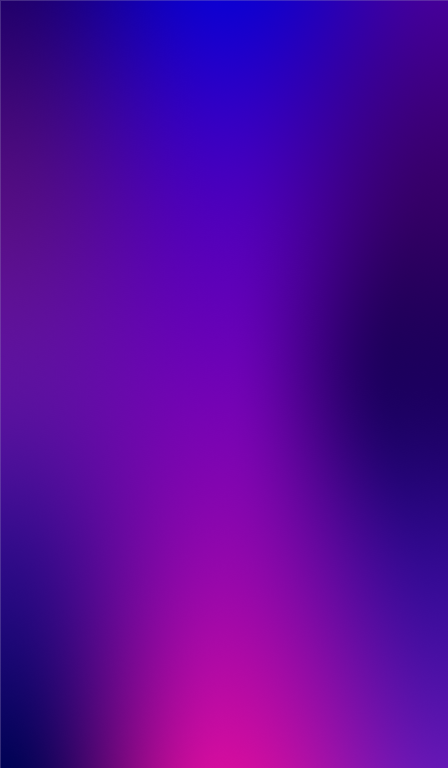
Reproduce this background procedurally as a WebGL 2 fragment shader.

```glsl
#version 300 es
precision highp float;
// Soft vertical mesh gradient: blue to magenta core between violet and navy sides.

#define CORE_X 0.5          // horizontal place of the bright core
#define SHADE_Y 0.5         // height of the dark lobe on the right
#define SHADE_SPREAD 0.22   // vertical reach of the lobe
#define SHADE_PUSH 0.11     // how far the lobe leans inward
#define RIM_WIDTH 0.0022    // hairline along left and top, in canvas widths
#define RIM_STRENGTH 0.3
#define GRAIN 0.004         // dither against banding

uniform vec2 u_resolution;
out vec4 fragColor;

// Colour stops of each column, top to bottom
const vec3 LEFT[5] = vec3[5](
    vec3(0.13, 0.00, 0.42), vec3(0.32, 0.05, 0.51), vec3(0.36, 0.07, 0.62),
    vec3(0.17, 0.04, 0.52), vec3(0.00, 0.01, 0.33));
const vec3 CORE[5] = vec3[5](
    vec3(0.05, 0.00, 0.82), vec3(0.29, 0.00, 0.74), vec3(0.44, 0.01, 0.71),
    vec3(0.59, 0.03, 0.67), vec3(0.83, 0.05, 0.62));
const vec3 RIGHT[5] = vec3[5](
    vec3(0.27, 0.00, 0.60), vec3(0.21, 0.00, 0.41), vec3(0.11, 0.00, 0.37),
    vec3(0.21, 0.04, 0.58), vec3(0.40, 0.09, 0.71));

float hash(vec2 p) {
    return fract(sin(dot(p, vec2(127.1, 311.7))) * 43758.5453);
}

// Catmull-Rom curve through five evenly spaced colours
vec3 ramp(vec3 stops[5], float t) {
    float s = clamp(t, 0.0, 1.0) * 4.0;
    int i = min(int(s), 3);
    float f = s - float(i);
    vec3 b = stops[i];
    vec3 c = stops[i + 1];
    vec3 a = i > 0 ? stops[max(i - 1, 0)] : 2.0 * b - c;
    vec3 d = i < 3 ? stops[min(i + 2, 4)] : 2.0 * c - b;
    return b + 0.5 * f * (c - a + f * (2.0 * a - 5.0 * b + 4.0 * c - d
        + f * (3.0 * (b - c) + d - a)));
}

void main() {
    vec2 uv = gl_FragCoord.xy / u_resolution;
    float depth = 1.0 - uv.y;

    // Blend the core into both sides
    float lobe = (uv.y - SHADE_Y) / SHADE_SPREAD;
    float rightEnd = 1.0 - SHADE_PUSH * exp(-lobe * lobe);
    float toCore = smoothstep(0.0, CORE_X, uv.x);
    float toRight = smoothstep(CORE_X, rightEnd, uv.x);
    vec3 color = mix(ramp(LEFT, depth), ramp(CORE, depth), toCore);
    color = mix(color, ramp(RIGHT, depth), toRight);

    // Pale hairline on the left and top edges
    float aspect = u_resolution.y / u_resolution.x;
    float edge = min(uv.x, depth * aspect);
    float pixel = 1.0 / u_resolution.x;
    float rim = 1.0 - smoothstep(RIM_WIDTH - 0.5 * pixel, RIM_WIDTH + 0.5 * pixel, edge);
    color = mix(color, vec3(0.6, 0.55, 0.75), RIM_STRENGTH * rim);

    // Fine dither
    color += GRAIN * (hash(gl_FragCoord.xy) - 0.5);
    fragColor = vec4(clamp(color, 0.0, 1.0), 1.0);
}
```
